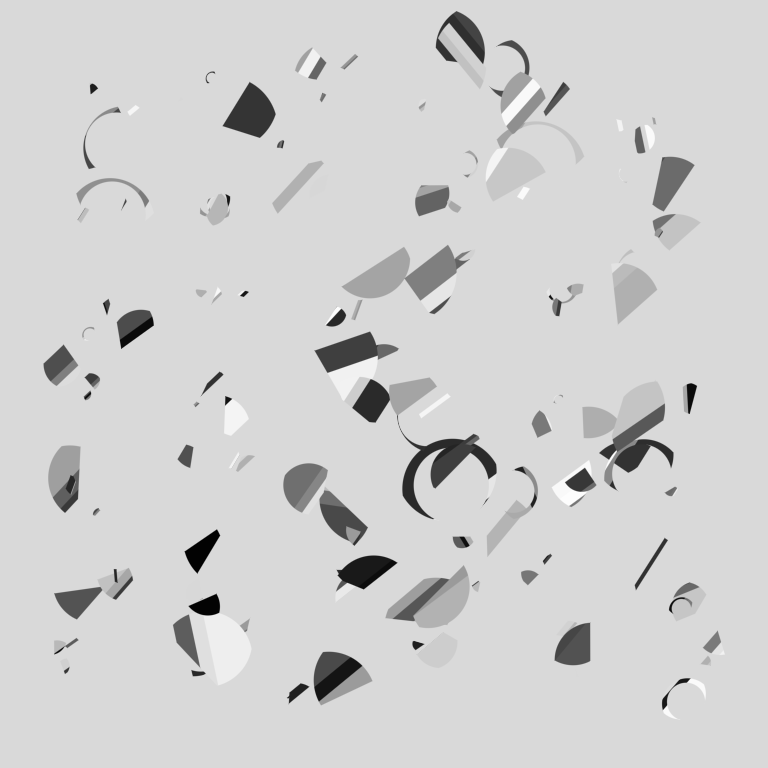
Reproduce this background procedurally as a Shadertoy shader.

```glsl
// Sparse grey shards on a pale ground: loose clusters sit on a jittered grid,
// and each shard is a lens of two discs, cut by straight lines and
// banded in up to three flat tones.

const float TAU = 6.2831853;

vec4 hash4(vec2 p) {
    vec4 q = fract(p.xyxy * vec4(0.1031, 0.1030, 0.0973, 0.1099));
    q += dot(q, q.wzxy + 33.33);
    return fract((q.xxyz + q.yzzw) * q.zywx);
}

vec2 direction(float angle) {
    return vec2(cos(angle), sin(angle));
}

// Signed distance to a shard of radius r centred on the origin.
float shardDistance(vec2 p, float r, vec2 bandNormal, vec4 a, vec4 b) {
    // Lens: overlap of two equal discs
    vec2 offset = 0.5 * r * mix(0.3, 1.25, a.x) * direction(TAU * a.y);
    float d = max(length(p - offset), length(p + offset)) - r;

    // Some lenses are hollowed into crescents
    if (a.z > 0.88) return max(d, 0.75 * r - length(p - 0.6 * offset));

    // Straight cuts: one along the bands, one at any angle
    d = max(d, dot(p, bandNormal) - r * mix(-0.1, 0.6, b.x));
    d = max(d, dot(p, direction(TAU * b.y)) - r * mix(-0.15, 0.55, b.z));

    // Narrow strips
    if (a.w > 0.75) d = max(d, abs(dot(p, bandNormal) + 0.15 * r) - r * 0.2 * b.w - 0.001);
    return d;
}

// Flat tones separated by parallel edges.
float bandedTone(float u, float r, vec4 tones, float pixel) {
    vec3 grey = pow(tones.xyz, vec3(0.85));
    float firstEdge = r * mix(-0.9, 0.5, tones.w);
    float tone = mix(grey.x, grey.y, smoothstep(-pixel, pixel, u - firstEdge));
    return mix(tone, grey.z, smoothstep(-pixel, pixel, u - firstEdge - 0.3 * r));
}

void mainImage(out vec4 fragColor, in vec2 fragCoord) {
    float pixel = 0.75 / iResolution.y;
    vec2 uv = (fragCoord - 0.5 * iResolution.xy) / iResolution.y + 0.5;
    float shade = 0.85;

    for (int row = 0; row < 7; row++)
    for (int column = 0; column < 6; column++) {
        vec2 cell = vec2(column, row);
        vec4 cluster = hash4(cell + 17.3);
        vec2 center = mix(vec2(0.13), vec2(0.87), cell / vec2(5.0, 6.0))
                    + 0.06 * (cluster.xy - 0.5);
        if (distance(uv, center) > 0.14) continue;

        for (int i = 0; i < 3; i++) {
            vec2 seed = cell * 7.31 + float(i) * vec2(53.7, 91.3) + 5.1;
            vec4 place = hash4(seed);
            float r = 0.008 + 0.061 * place.z * place.z;
            vec2 p = uv - center - 0.09 * (place.xy - 0.5);
            if (length(p) > r + pixel) continue;

            // Bands mostly run diagonally, rising to the right
            float spread = place.w > 0.65 ? TAU : 0.5;
            vec2 bandNormal = direction(TAU * 0.375 + spread * (cluster.z - 0.5));
            if (cluster.w > 0.5) bandNormal = -bandNormal;

            float d = shardDistance(p, r, bandNormal, hash4(seed + 211.7), hash4(seed + 431.9));
            float tone = bandedTone(dot(p, bandNormal), r, hash4(seed + 677.3), pixel);
            shade = mix(shade, tone, smoothstep(pixel, -pixel, d));
        }
    }

    fragColor = vec4(vec3(shade), 1.0);
}
```
